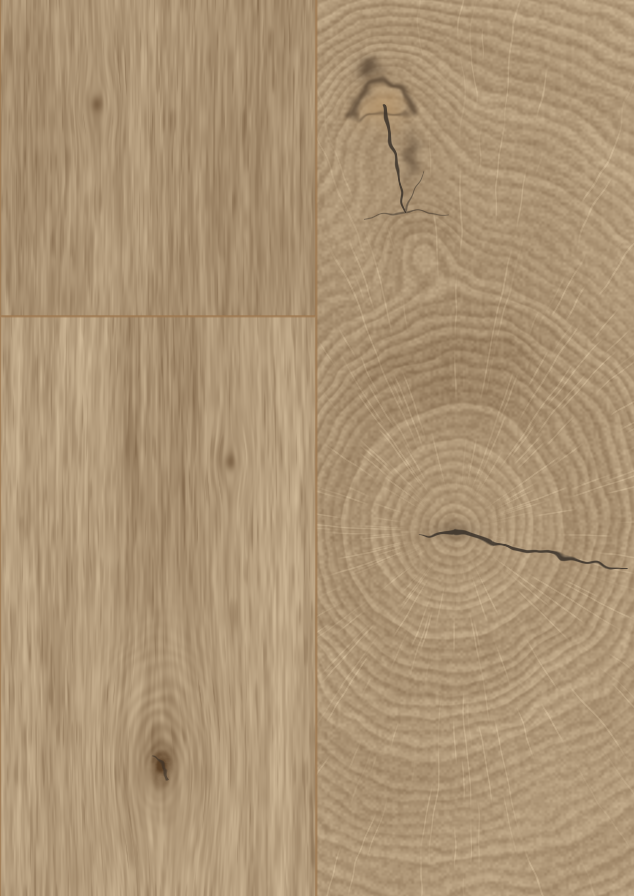
This texture is drawn by a Shadertoy shader. Its source:

```glsl
#define SEAM vec2(0.353, 0.647)
#define PITH vec2(0.508, 0.408)
#define BURL vec2(0.428, 0.88)
#define FORK vec2(0.453, 0.765)
#define RING_COUNT 60.0
#define RAY_COUNT 230.0
#define GRAIN_FREQ 300.0
#define WOOD_DARK vec3(0.54, 0.44, 0.325)
#define WOOD_LIGHT vec3(0.79, 0.7, 0.57)
#define CRACK_COLOR vec3(0.22, 0.19, 0.16)
#define SEAM_COLOR vec3(0.62, 0.47, 0.31)

float hash(vec2 p) {
  return fract(sin(dot(p, vec2(127.1, 311.7))) * 43758.5453);
}

float noise(vec2 p) {
  vec2 i = floor(p), f = fract(p);
  f = f * f * (3.0 - 2.0 * f);
  return mix(mix(hash(i), hash(i + vec2(1, 0)), f.x),
             mix(hash(i + vec2(0, 1)), hash(i + vec2(1, 1)), f.x), f.y);
}

float fbm(vec2 p) {
  float sum = 0.0, amp = 0.5;
  for (int i = 0; i < 4; i++) {
    sum += amp * noise(p);
    p = p * 2.03 + 17.3;
    amp *= 0.5;
  }
  return sum;
}

// Soft elliptical spot, 1 at its centre
float spot(vec2 p, vec2 center, vec2 size) {
  vec2 d = (p - center) / size;
  return exp(-dot(d, d));
}

// Line tapering from width w0 to w1
float crack(vec2 p, vec2 a, vec2 b, float w0, float w1) {
  vec2 ab = b - a;
  float t = clamp(dot(p - a, ab) / dot(ab, ab), 0.0, 1.0);
  float w = mix(w0, w1, t), soft = 0.8 / iResolution.y;
  return 1.0 - smoothstep(w - soft, w + soft, length(p - a - ab * t));
}

// Pushes straight fibres outward around a knot
float bow(vec2 p, vec2 knot, vec2 size) {
  return -0.6 * (p.x - knot.x) * spot(p, knot, size);
}

vec3 straightPlank(vec2 p) {
  bool upper = p.y > SEAM.y;
  vec2 knot = vec2(0.18, 0.145);
  vec2 pin = upper ? vec2(0.108, 0.884) : vec2(0.257, 0.484);
  float seed = upper ? 41.0 : 7.0;
  float u = p.x + 0.014 * (noise(p * vec2(9, 2.5)) - 0.5);
  u += bow(p, knot, vec2(0.055, 0.1)) + bow(p, pin, vec2(0.02, 0.035));

  // Fibres, broad streaks and fine pores
  float fibre = noise(vec2(u * GRAIN_FREQ + seed, p.y * 14.0));
  float fine = noise(vec2(u * GRAIN_FREQ * 1.7 + seed, p.y * 45.0));
  float streak = fbm(vec2(u * 42.0 + seed, p.y * 1.3));
  float pore = noise(vec2(u * GRAIN_FREQ * 1.2, p.y * 22.0 + seed));
  float tone = 0.53 + 0.4 * (fibre - 0.5) + 0.3 * (fine - 0.5) + 0.55 * (streak - 0.47);
  tone -= 0.22 * smoothstep(0.7, 0.95, pore) + 0.7 * spot(p, pin, vec2(0.006, 0.009));

  float split = 0.0;
  if (upper) {
    tone += 0.06 - 0.12 * smoothstep(0.12, 0.35, p.x);
    tone -= 0.45 * spot(p, vec2(0.03, 0.85), vec2(0.022, 0.11)) * smoothstep(0.3, 0.7, fibre);
  } else {
    tone += 0.17 - 0.3 * spot(p, vec2(0.2, 0.5), vec2(0.055, 0.3));
    tone -= 0.14 * spot(p, vec2(0.15, 0.4), vec2(0.035, 0.2));
    // Arched growth lines over the knot
    float arch = length((p - knot) * vec2(1, 0.5)) + 0.01 * noise(p * 35.0);
    tone += 0.12 * sin(arch * 800.0) * spot(p, vec2(0.175, 0.195), vec2(0.045, 0.08));
    tone -= 0.32 * spot(p, knot, vec2(0.038, 0.05));
    tone -= 0.9 * spot(p, knot, vec2(0.012, 0.02)) * (0.3 + 1.2 * fbm(p * 90.0));
    vec2 lean = vec2(0.008, -0.013);
    split = crack(p + 0.008 * (noise(p * 120.0) - 0.5), knot - lean, knot + lean, 0.0006, 0.0018);
  }
  vec3 color = mix(WOOD_DARK, WOOD_LIGHT, clamp(tone, -0.7, 1.1));
  return mix(color, CRACK_COLOR, 0.6 * split);
}

vec3 endGrainPlank(vec2 p) {
  vec2 d = p - PITH;
  float warp = fbm(p * 7.0) - 0.47;
  float radius = length(d * vec2(1, d.y > 0.0 ? 0.92 : 0.97));
  float r = radius + 0.3 * warp * min(radius, 0.2) + 0.003 * (noise(p * 60.0) - 0.5);

  // Rings bulge around the burl and the swirl below it
  float burl = spot(p, BURL, vec2(0.075, 0.095));
  float swirl = spot(p, vec2(0.469, 0.73), vec2(0.05, 0.045));
  r -= 0.11 * burl + 0.055 * swirl;

  // Growth rings widen away from the pith
  float phase = RING_COUNT * log(1.0 + 1.8 * max(r, 0.0)), ring = fract(phase);
  float band = smoothstep(0.0, 0.55, ring) * (1.0 - smoothstep(0.72, 1.0, ring));
  float tone = 0.4 + 0.36 * band * (0.35 + 0.65 * hash(vec2(floor(phase), 3)));
  tone += 0.3 * (fbm(vec2(r * 22.0, 4)) - 0.47) + 0.3 * warp;
  tone += 0.26 * (noise(p * 330.0) - 0.5) + 0.16 * (noise(p * 170.0) - 0.5);
  tone += 0.1 * smoothstep(0.1, 0.3, radius) - 0.1 * burl - 0.12 * swirl;
  tone -= 0.17 * spot(p, vec2(0.48, 0.6), vec2(0.13, 0.06));

  // Thin pale rays fanning out of the pith
  float turn = (atan(d.y, d.x) + 0.1 * warp) * RAY_COUNT / 6.283;
  float id = floor(turn), across = abs(fract(turn) - 0.5) * 6.283 * radius / RAY_COUNT;
  float gaps = smoothstep(0.45, 0.75, noise(vec2(radius * 26.0, id * 7.3)));
  float ray = (1.0 - smoothstep(0.0003, 0.0014, across)) * step(0.4, hash(vec2(id, 9)));
  tone += 0.24 * ray * gaps * smoothstep(0.03, 0.09, radius) * (1.0 - burl);
  vec3 color = mix(WOOD_DARK, WOOD_LIGHT, clamp(tone, -0.3, 1.1));

  // Burl: pale core under a dark arch, with stains
  vec2 wobble = 0.012 * (vec2(noise(p * 75.0), noise(p * 75.0 + 31.0)) - 0.5);
  vec2 q = p + wobble, e = (q - BURL) / 0.036 + vec2(0, 0.22);
  float rim = exp(-pow((length(e) - 1.0) / 0.11, 2.0)) * smoothstep(-0.15, 0.15, e.y);
  rim += 0.6 * exp(-pow((e.y + 0.05) / 0.07, 2.0)) * (1.0 - smoothstep(0.8, 1.0, abs(e.x)));
  color = mix(color, vec3(0.74, 0.6, 0.42), 0.6 * spot(q, BURL, vec2(0.026, 0.02)));
  float stain = 0.7 * rim + 0.75 * spot(q, vec2(0.413, 0.924), vec2(0.012, 0.011));
  stain += 0.5 * spot(q, vec2(0.458, 0.826), vec2(0.009, 0.022));
  stain += 0.3 * spot(p, PITH, vec2(0.025, 0.01));
  color = mix(color, vec3(0.33, 0.26, 0.19), min(stain, 0.8));

  // Splits through the pith and below the burl
  vec2 bend = vec2(0.55, 0.394);
  q = p + 0.6 * wobble;
  float split = crack(q, vec2(0.468, 0.401), PITH, 0.0004, 0.0022);
  split = max(split, crack(q, PITH, bend, 0.0024, 0.0016));
  split = max(split, crack(q, bend, vec2(0.7, 0.364), 0.0018, 0.0009));
  split = max(split, crack(q, BURL, FORK, 0.0022, 0.0011));
  for (float i = 0.0; i < 3.0; i++) {
    float a = 3.33 + 1.0 * i * (2.9 - 0.85 * (i - 1.0));
    split = max(split, 0.6 * crack(q, FORK, FORK + 0.048 * vec2(cos(a), sin(a)), 0.0012, 0.0004));
  }
  return mix(color, CRACK_COLOR, 0.85 * split);
}

void mainImage(out vec4 fragColor, in vec2 fragCoord) {
  vec2 p = fragCoord / iResolution.y;
  vec3 color = p.x < SEAM.x ? straightPlank(p) : endGrainPlank(p);

  // Bevelled joints between planks
  float joint = min(abs(p.x - SEAM.x), p.x);
  if (p.x < SEAM.x) joint = min(joint, abs(p.y - SEAM.y));
  color = mix(color, SEAM_COLOR, 0.8 * (1.0 - smoothstep(0.0004, 0.0021, joint)));
  fragColor = vec4(color, 1);
}
```
